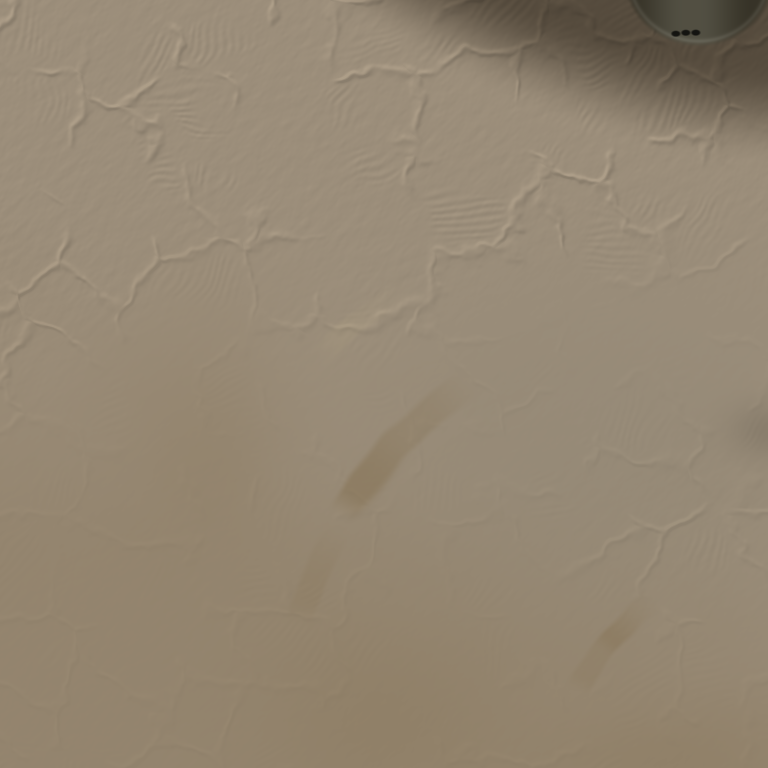
A WebGL 1 fragment shader for this texture:

```glsl
precision highp float;
// Hand-trowelled plaster wall with faint tan smears and a shaded round fitting in the corner.
uniform vec2 u_resolution;

const vec3 PLASTER = vec3(0.610, 0.556, 0.480);
const vec3 PLASTER_WARM = vec3(0.568, 0.506, 0.415);
const vec3 PLASTER_GREY = vec3(0.585, 0.540, 0.468);
const vec3 SMEAR_TAN = vec3(0.540, 0.470, 0.360);
const vec3 SMEAR_PALE = vec3(0.640, 0.585, 0.490);
const vec3 SHADOW_TINT = vec3(0.55, 0.53, 0.50);
const vec3 FITTING_DARK = vec3(0.215, 0.200, 0.155);
const vec3 FITTING_LIGHT = vec3(0.320, 0.310, 0.260);
const vec2 FITTING_CENTRE = vec2(0.910, 1.030);
const vec2 FITTING_RADIUS = vec2(0.095, 0.088);
const vec2 LIGHT_STEP = vec2(-0.0011, 0.0017);
const float CELL_COUNT = 9.0;
const float HATCH_FREQUENCY = 620.0;
const float RELIEF_GAIN = 0.16;

float hash(vec2 p) {
  return fract(sin(dot(p, vec2(127.1, 311.7))) * 43758.5453);
}

vec2 hash2(vec2 p) {
  return vec2(hash(p), hash(p + 37.3));
}

float noise(vec2 p) {
  vec2 i = floor(p), f = fract(p);
  f = f * f * (3.0 - 2.0 * f);
  return mix(mix(hash(i), hash(i + vec2(1.0, 0.0)), f.x),
             mix(hash(i + vec2(0.0, 1.0)), hash(i + 1.0), f.x), f.y);
}

float fbm(vec2 p) {
  float sum = 0.0, weight = 0.5;
  for (int i = 0; i < 4; i++) {
    sum += weight * noise(p);
    p = p * 2.03 + 11.7;
    weight *= 0.5;
  }
  return sum;
}

float blob(vec2 p, vec2 centre, vec2 radius) {
  vec2 d = (p - centre) / radius;
  return exp(-dot(d, d));
}

// Plaster height: broken ridges between cells, combed strokes inside them.
float relief(vec2 p) {
  vec2 warp = vec2(fbm(p * 13.0), fbm(p * 13.0 + 50.0)) - 0.47;
  vec2 q = (p + warp * 0.085) * CELL_COUNT;
  vec2 cell = floor(q), nearest = vec2(0.0);
  float first = 9.0, second = 9.0;
  for (int y = -1; y <= 1; y++) {
    for (int x = -1; x <= 1; x++) {
      vec2 id = cell + vec2(float(x), float(y));
      float d = length(id + hash2(id) - q);
      if (d < first) {
        second = first;
        first = d;
        nearest = id;
      } else {
        second = min(second, d);
      }
    }
  }
  float gap = second - first;
  float ridge = exp(-gap * gap * 140.0) * smoothstep(0.40, 0.62, noise(p * 17.0 + 5.0));
  float angle = mix(1.5, 3.0, hash(nearest + 8.0));
  float phase = dot(p, vec2(cos(angle), sin(angle))) * HATCH_FREQUENCY;
  float hatch = sin(phase + 9.0 * noise(p * 30.0)) * smoothstep(0.10, 0.40, gap);
  hatch *= smoothstep(0.48, 0.75, noise(p * 14.0 + 21.0));
  vec2 along = vec2(p.x + p.y, (p.y - p.x) * 2.2);
  return ridge + 0.13 * hatch + 0.40 * fbm(along * 38.0);
}

// Soft arc-shaped wipe between two angles, measured in radians.
float smear(vec2 p, vec2 centre, float radius, float halfWidth, vec2 span) {
  vec2 d = p - centre;
  float angle = atan(d.y, d.x);
  float across = abs(length(d) - radius + 0.006 * (noise(p * 30.0) - 0.5));
  float ends = smoothstep(span.x - 0.09, span.x + 0.09, angle)
             * (1.0 - smoothstep(span.y - 0.04, span.y + 0.04, angle));
  return ends * (1.0 - smoothstep(halfWidth * 0.7, halfWidth * 1.25, across));
}

void main() {
  vec2 p = gl_FragCoord.xy / u_resolution;
  float pixel = 1.0 / min(u_resolution.x, u_resolution.y);

  // Broad colour drift
  float drift = fbm(p * 4.0 + 3.0) - 0.47;
  float warm = smoothstep(0.80, 0.15, p.y + 0.25 * p.x + 0.3 * drift);
  vec3 colour = mix(PLASTER, PLASTER_WARM, 0.75 * warm);
  colour = mix(colour, PLASTER_GREY, 0.75 * blob(p, vec2(0.80, 0.42), vec2(0.32, 0.24)));
  float stain = blob(p, vec2(0.50, 0.06), vec2(0.17, 0.15)) + blob(p, vec2(0.87, 0.01), vec2(0.15, 0.07))
              + 0.6 * blob(p, vec2(0.27, 0.40), vec2(0.09, 0.15));
  colour = mix(colour, SMEAR_TAN, 0.34 * min(stain, 1.0));

  // Wiped marks
  vec2 hub = vec2(0.90, 0.05), smallHub = vec2(1.05, -0.05);
  float wipe = 0.36 * smear(p, hub, 0.535, 0.020, vec2(2.20, 2.57))
             + 0.34 * smear(p, hub, 0.532, 0.022, vec2(2.40, 2.56))
             + 0.30 * smear(p, hub, 0.530, 0.018, vec2(2.68, 2.85))
             + 0.30 * smear(p, smallHub, 0.334, 0.015, vec2(2.27, 2.65))
             + 0.40 * smear(p, smallHub, 0.334, 0.014, vec2(2.38, 2.46));
  colour = mix(colour, SMEAR_TAN, wipe);
  colour = mix(colour, SMEAR_PALE, 0.5 * smear(p, hub, 0.685, 0.014, vec2(2.22, 2.33)));

  // Relief lit from the upper left, worn smooth toward the bottom
  float rough = 0.17 + 0.83 * smoothstep(0.50, 0.76, p.y + 0.16 * (0.5 - p.x) + 0.3 * drift);
  rough += 0.35 * blob(p, vec2(0.90, 0.32), vec2(0.14, 0.11));
  float slope = relief(p - LIGHT_STEP) - relief(p + LIGHT_STEP);
  colour *= 1.0 + RELIEF_GAIN * rough * clamp(slope, -0.7, 0.7);

  // Cast shadow, plus a dim spot at the right edge
  float edge = 0.835 + 0.55 * pow(max(1.0 - p.x, 0.0), 1.7);
  float shade = smoothstep(-0.055, 0.085, p.y - edge);
  colour *= mix(vec3(1.0), SHADOW_TINT, shade);
  colour *= 1.0 - 0.10 * blob(p, vec2(1.0, 0.44), vec2(0.05, 0.035));

  // Round fitting with a paler rim and small dark holes
  vec2 local = (p - FITTING_CENTRE) / FITTING_RADIUS;
  float radial = length(local);
  vec3 fitting = mix(FITTING_LIGHT, FITTING_DARK, smoothstep(0.1, 0.85, abs(local.x + 0.1)));
  fitting += 0.07 * exp(-pow((radial - 0.95) / 0.035, 2.0));
  for (int i = 0; i < 3; i++) {
    vec2 hole = vec2(0.880 + 0.013 * float(i), 0.955 + 0.003 * hash(vec2(float(i), 4.0)));
    fitting *= 1.0 - 0.75 * smoothstep(0.006, 0.003, length((p - hole) * vec2(0.8, 1.2)));
  }
  float blur = (0.003 + pixel) / FITTING_RADIUS.y;
  colour = mix(colour, fitting, 1.0 - smoothstep(1.0 - blur, 1.0 + blur, radial));

  gl_FragColor = vec4(colour, 1.0);
}
```
